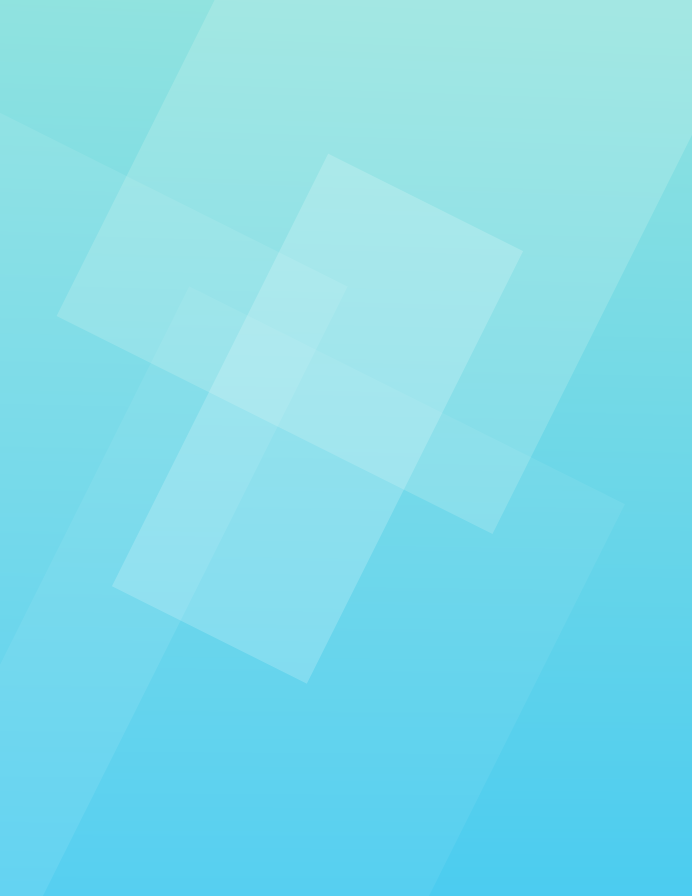
Reproduce this background procedurally as a Shadertoy shader.

```glsl
// Translucent white panels, all tilted by one angle, over a mint to sky blue gradient.
// Each panel is an axis-aligned box in a shared rotated frame, blended with soft edges;
// panels that run off the canvas simply have far-away bounds.

// Coverage of the box between two corners, antialiased over one pixel.
float panel(vec2 p, vec2 low, vec2 high) {
    vec2 d = abs(p - 0.5 * (low + high)) - 0.5 * (high - low);
    float pixel = 1.0 / iResolution.y;
    return 1.0 - smoothstep(-0.6 * pixel, 0.6 * pixel, max(d.x, d.y));
}

void mainImage(out vec4 fragColor, in vec2 fragCoord) {
    // Height units, measured down from the top left
    vec2 p = vec2(fragCoord.x, iResolution.y - fragCoord.y) / iResolution.y;

    // Background gradient, leaning slightly greener to the right
    float fall = clamp(p.y - 0.04 * (p.x - 0.39) * (1.0 - p.y), 0.0, 1.0);
    vec3 mint = vec3(0.57, 0.89, 0.875);
    vec3 sky = vec3(0.295, 0.80, 0.94);
    vec3 color = mix(mint, sky, fall);

    // Rotated frame: x runs down to the right, y down to the left
    vec2 axis = vec2(0.8944, 0.4472);
    vec2 q = vec2(dot(p, axis), dot(p, vec2(-axis.y, axis.x)));

    // Panels from the broad outer ones to the bright centre
    vec3 white = vec3(1.0);
    color = mix(color, white, 0.06 * panel(q, vec2(0.3318, 0.1914), vec2(0.8754, 4.0)));
    color = mix(color, white, 0.08 * panel(q, vec2(-4.0, 0.1126), vec2(0.4900, 4.0)));
    color = mix(color, vec3(1.0, 1.0, 0.96),
                0.16 * panel(q, vec2(0.2142, -4.0), vec2(0.7581, 0.2872)));
    color = mix(color, white, 0.185 * panel(q, vec2(0.4043, -0.0104), vec2(0.6475, 0.5293)));

    fragColor = vec4(color, 1.0);
}
```
